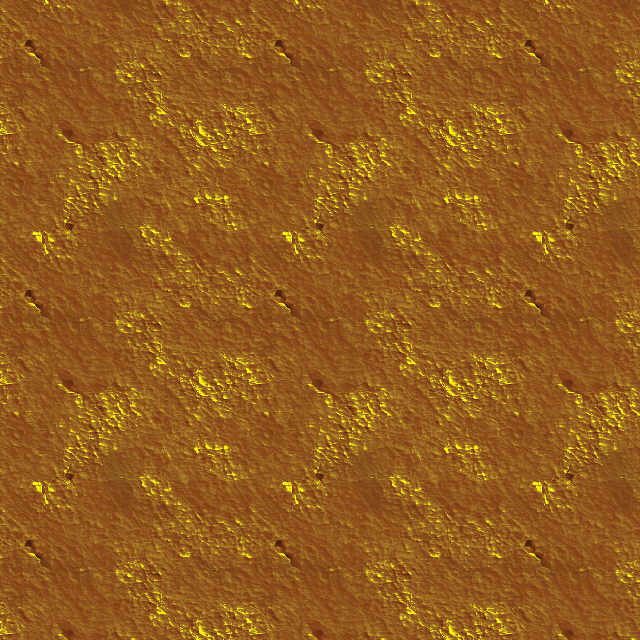
Give the GLSL for this texture, as a three.js fragment shader.

```glsl
// Rough hammered gold-brown metal: a seamless tile repeated 2.56 times each way.
// Smoothed cellular noise gives the slope of the relief, lit from the upper right;
// worn seams raise the contrast into yellow flecks, and a few grooves cut across.
varying vec2 vUv;

vec2 hash2(vec2 c) {
  return fract(sin(vec2(dot(c, vec2(12.71, 31.17)), dot(c, vec2(26.95, 18.33)))) * 43758.5);
}

// Shortest offset from a centre on the wrapping tile
vec2 wrapOffset(vec2 p, vec2 centre) {
  return fract(p - centre + 0.5) - 0.5;
}

// Slope of cellular bumps with crisp creases, n cells per tile
vec2 bumpSlope(vec2 p, vec2 n) {
  vec2 cell = floor(p * n), f = fract(p * n), slope = vec2(0.0);
  float total = 0.0;
  for (int y = -1; y <= 1; y++) {
    for (int x = -1; x <= 1; x++) {
      vec2 g = vec2(float(x), float(y));
      vec2 d = g + hash2(mod(cell + g, n) + n) - f;
      float w = exp(-14.0 * dot(d, d));
      slope += d * w;
      total += w;
    }
  }
  return slope / (total + 0.00001);
}

// Lit relief: one octave is sheared so that the grain falls to the right
float relief(vec2 p) {
  float sum = 0.0;
  for (int i = 0; i < 4; i++) {
    float k = float(i);
    vec2 n = floor(vec2(10.0, 15.0) * pow(1.9, k));
    vec2 q = vec2(p.x, p.y - (i == 1 ? p.x : 0.0));
    sum += dot(bumpSlope(q, n), vec2(0.6, -0.8)) * (0.28 + 0.11 * k);
  }
  return sum;
}

// Layered sines with whole-number waves, so they wrap with the tile
float blotches(vec2 p) {
  float sum = 0.0;
  for (int i = 1; i <= 6; i++) {
    float k = float(i);
    vec2 wave = vec2(floor(k * 0.8) + 1.0, k + 1.0) * vec2(mod(k, 3.0) > 1.2 ? 1.0 : -1.0, 1.0);
    sum += sin(6.28319 * dot(p, wave) + k * k * 2.3 + 1.4 * sin(6.28319 * (p.x * k - p.y) + k)) / sqrt(k);
  }
  return sum * 0.4;
}

// Soft worn band around a segment given by its middle and half-length vector
float seam(vec2 p, vec2 middle, vec2 halfSpan, float width) {
  vec2 d = wrapOffset(p, middle);
  d -= halfSpan * clamp(dot(d, halfSpan) / dot(halfSpan, halfSpan), -1.0, 1.0);
  return exp(-dot(d, d) / (width * width));
}

// Groove with one lit wall and one shaded wall
float groove(vec2 p, vec2 middle, vec2 halfSpan, float width) {
  vec2 d = wrapOffset(p, middle);
  float across = dot(d, normalize(vec2(halfSpan.y, -halfSpan.x))) / width;
  float along = dot(d, halfSpan) / dot(halfSpan, halfSpan);
  return -across * exp(-across * across) * (1.0 - smoothstep(0.4, 1.3, abs(along)));
}

void main() {
  // Tile coordinates run down from the upper left corner
  vec2 p = vec2(vUv.x, 1.0 - vUv.y) * 2.56;
  vec2 coarse = bumpSlope(p, vec2(9.0, 12.0));
  vec2 fine = bumpSlope(p + 0.01 * coarse, vec2(31.0, 38.0));
  vec2 warped = p + 0.018 * coarse + 0.007 * fine;
  vec2 ragged = p + 0.03 * coarse + 0.022 * fine;
  float tone = blotches(warped);

  // Worn seams, broken up by cells and finer blotches
  float wear = seam(ragged, vec2(0.43, 0.67), vec2(0.06, -0.05), 0.09)
    + 0.75 * seam(ragged, vec2(0.26, 0.92), vec2(0.06, -0.07), 0.065)
    + 0.9 * seam(ragged, vec2(0.59, 0.36), vec2(0.05, 0.07), 0.075)
    + seam(ragged, vec2(0.89, 0.53), vec2(0.09, -0.02), 0.11)
    + 0.8 * seam(ragged, vec2(0.86, 0.83), vec2(0.05, 0.04), 0.07)
    + 0.6 * seam(ragged, vec2(0.67, 0.03), vec2(0.05, 0.09), 0.08)
    + 0.6 * seam(ragged, vec2(0.93, 0.15), vec2(0.07, -0.02), 0.09);
  wear = min(wear, 1.1) * (0.9 + 0.25 * blotches(warped * 3.0) + 0.6 * fine.x);
  wear += 0.35 * smoothstep(0.0, 0.9, blotches(warped * 2.0 + 0.3));

  // Light on the relief, with shaded sides held back
  float bumps = relief(warped);
  float light = bumps * (0.42 + 1.35 * wear);
  light = 0.06 + 0.07 * tone + 0.2 * wear + light * (light < 0.0 ? 0.6 : 1.0);

  // Two diagonal gouges and the cracks of the lower seam, chipped by the bumps
  float cuts = 0.0;
  for (int i = 0; i < 2; i++) {
    float k = float(i);
    cuts += (2.0 - 0.8 * k) * groove(ragged, vec2(0.14, 0.22) + k * vec2(0.15, 0.35), vec2(0.045, 0.055), 0.011);
  }
  cuts += 1.7 * groove(ragged, vec2(0.29, 0.91), vec2(0.012, 0.07), 0.009);
  cuts += 1.4 * groove(ragged, vec2(0.17, 0.98), vec2(0.05, 0.05), 0.009);
  light += cuts * clamp(0.9 + 1.5 * bumps, 0.2, 1.4);

  // Brown to ochre to yellow, then shadow and a dull olive stain
  vec3 color = mix(vec3(0.51, 0.24, 0.09), vec3(0.64, 0.46, 0.15), smoothstep(-0.2, 0.45, light));
  color = mix(color, vec3(0.97, 0.95, 0.03), smoothstep(0.4, 1.0, light));
  color *= 1.0 - 0.45 * smoothstep(0.12, 0.6, -light);
  float stain = seam(ragged, vec2(0.47, 0.88), vec2(0.03, 0.04), 0.06) + 0.5 * smoothstep(0.3, 1.0, -tone);
  color = mix(color, vec3(0.44, 0.29, 0.11), 0.35 * min(stain, 1.0) * (1.0 - smoothstep(0.3, 0.6, light)));
  gl_FragColor = vec4(color, 1.0);
}
```
